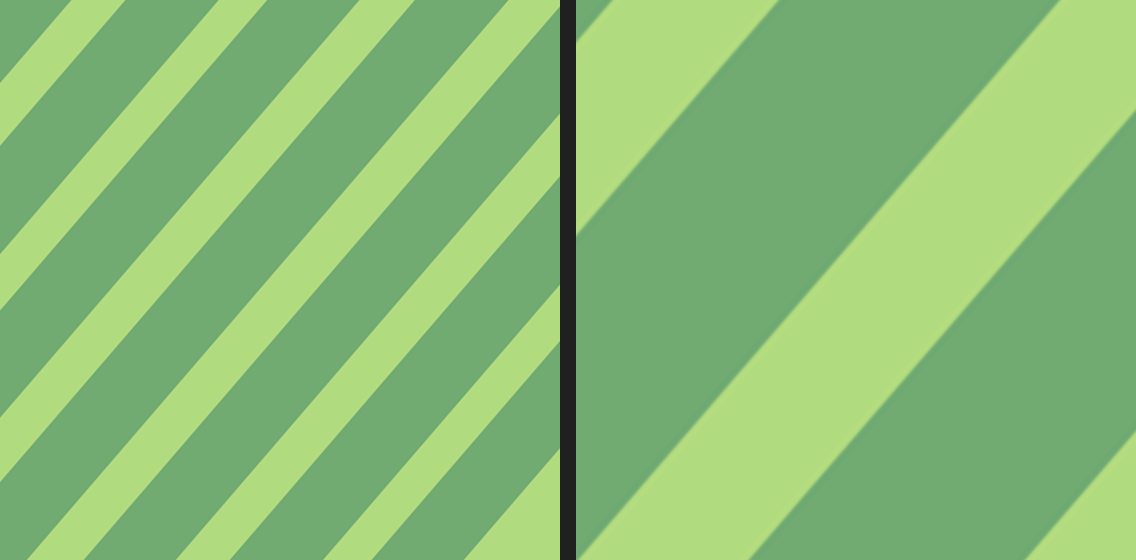
Left, the full canvas; right, a detail of the centre.
A WebGL 2 fragment shader for this pattern:

```glsl
#version 300 es
precision highp float;

uniform vec2 u_resolution;
out vec4 fragColor;

// Signed distance to the stripes along the sweep axis, positive inside.
float stripeDistance(float sweep) {
    // Center and half width of the four stripes in one repeat.
    vec2 stripes[4] = vec2[4](
        vec2(0.1758, 0.0482), vec2(0.4339, 0.0433),
        vec2(0.6914, 0.0495), vec2(0.9590, 0.0508));
    float along = mod(sweep, 1.0467);
    float nearest = -1.0;
    for (int i = 0; i < 4; i++) {
        nearest = max(nearest, stripes[i].y - abs(along - stripes[i].x));
    }
    // The last stripe fills the lower right corner.
    return max(nearest, sweep - 1.6895);
}

void main() {
    vec2 uv = gl_FragCoord.xy / u_resolution;

    // Sweep runs from the upper left to the lower right corner.
    float sweep = uv.x + (1.0 - uv.y) * 0.8605;
    float edge = stripeDistance(sweep) * 0.758;

    // Soft edge, never narrower than a pixel.
    float softness = max(0.0014, 0.75 / min(u_resolution.x, u_resolution.y));
    float light = smoothstep(-softness, softness, edge);

    // Faint contrast rim on both sides of each edge.
    float rim = exp(-pow((abs(edge) - 0.003) / 0.0015, 2.0));
    light += 0.05 * rim * sign(edge);

    vec3 darkGreen = vec3(0.443, 0.671, 0.447);
    vec3 limeGreen = vec3(0.692, 0.858, 0.494);
    fragColor = vec4(mix(darkGreen, limeGreen, light), 1.0);
}
```
